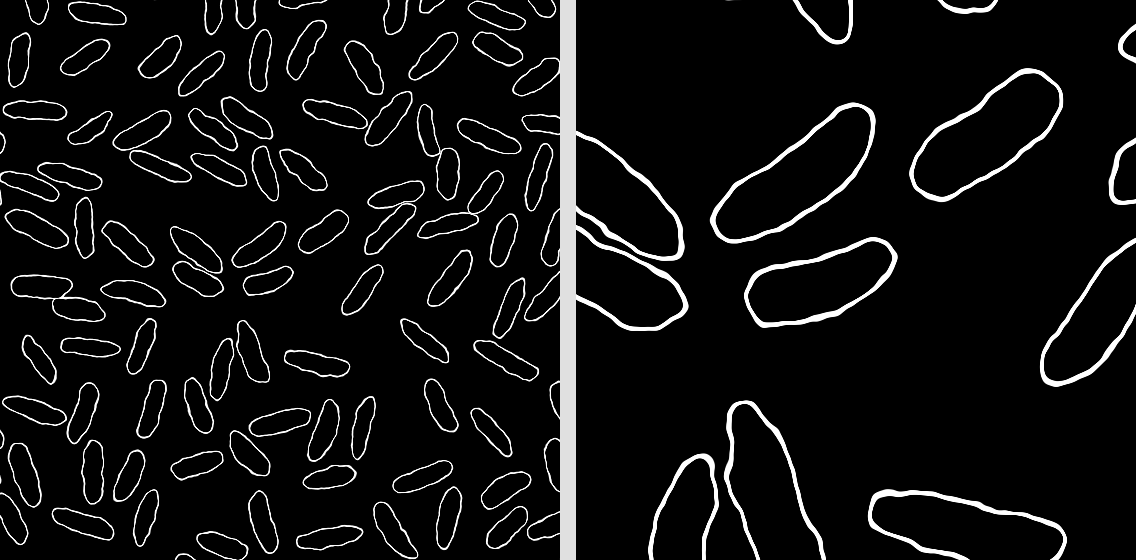
Left, the full canvas; right, a detail of the centre.
Reproduce this pattern procedurally as a Shadertoy shader.

```glsl
// Thin white outlines of scattered rice-like grains on black.
// Grains sit on a jittered grid; each tries a few directions and keeps a free one.
// Their distance fields are merged, so touching grains share one outline.

const vec3 GROUND = vec3(0.0);
const vec3 LINE = vec3(1.0);
const float CELLS = 9.6;          // grid cells per canvas height
const float JITTER = 0.62;        // spread of centres inside a cell
const float HALF_LENGTH = 0.053;
const float HALF_WIDTH = 0.0166;
const float SIZE_SPREAD = 0.16;   // relative size variation
const float LINE_WIDTH = 0.0028;
const float EMPTY_SHARE = 0.04;   // cells without a grain
const float WOBBLE = 0.0032;      // coarse bumps of the rim
const float ROUGHNESS = 0.0011;   // fine bumps of the rim
const float ENOUGH_ROOM = 0.043;  // wanted gap between grain axes
const float REACH = 0.072;        // radius beyond which a grain is skipped
const int TRIES = 7;
const float PI = 3.14159265;

vec2 hash2(vec2 p) {
    vec3 q = fract(vec3(p.xyx) * vec3(0.1031, 0.1030, 0.0973));
    q += dot(q, q.yzx + 33.33);
    return fract((q.xx + q.yz) * q.zy);
}

float gradientNoise(vec2 p) {
    vec2 i = floor(p), f = fract(p);
    vec2 u = f * f * f * (f * (f * 6.0 - 15.0) + 10.0);
    vec2 e = vec2(1.0, 0.0);
    float a = dot(hash2(i + 50.0) * 2.0 - 1.0, f);
    float b = dot(hash2(i + e + 50.0) * 2.0 - 1.0, f - e);
    float c = dot(hash2(i + e.yx + 50.0) * 2.0 - 1.0, f - e.yx);
    float d = dot(hash2(i + 51.0) * 2.0 - 1.0, f - 1.0);
    return mix(mix(a, b, u.x), mix(c, d, u.x), u.y);
}

vec2 centreOf(vec2 cell) {
    return (cell + 0.5 + JITTER * (hash2(cell + 120.0) - 0.5)) / CELLS;
}

// Distance from p to a grain axis through the origin
float axisDistance(vec2 p, vec2 axis) {
    float halfAxis = HALF_LENGTH - 0.6 * HALF_WIDTH;
    return length(p - axis * clamp(dot(p, axis), -halfAxis, halfAxis));
}

vec2 trialAxis(vec2 cell, int k) {
    float angle = PI * (hash2(cell + 310.0).x + 0.382 * float(k));
    return vec2(cos(angle), sin(angle));
}

// Directions of even cells: keep clear of the centres around
vec2 evenAxis(vec2 cell) {
    vec2 centre = centreOf(cell), best = vec2(1.0, 0.0);
    float bestRoom = -1.0;
    for (int k = 0; k < TRIES; k++) {
        vec2 axis = trialAxis(cell, k), side = vec2(1.0, 0.0);
        float room = ENOUGH_ROOM;
        for (int s = 0; s < 4; s++) {
            side = vec2(-side.y, side.x);
            vec2 corner = side + vec2(-side.y, side.x);
            room = min(room, axisDistance(centreOf(cell + side) - centre, axis));
            room = min(room, axisDistance(centreOf(cell + corner) - centre, axis));
        }
        if (room > bestRoom) { bestRoom = room; best = axis; }
    }
    return best;
}

// Directions of odd cells: also keep clear of the even grains beside them
vec2 oddAxis(vec2 cell) {
    vec2 centre = centreOf(cell), best = vec2(1.0, 0.0), side = best;
    vec2 offsets[4], corners[4], axes[4];
    for (int s = 0; s < 4; s++) {
        side = vec2(-side.y, side.x);
        offsets[s] = centreOf(cell + side) - centre;
        corners[s] = centreOf(cell + side + vec2(-side.y, side.x)) - centre;
        axes[s] = evenAxis(cell + side);
    }
    float bestRoom = -1.0;
    for (int k = 0; k < TRIES; k++) {
        vec2 axis = trialAxis(cell, k);
        float room = ENOUGH_ROOM;
        for (int s = 0; s < 4; s++) {
            room = min(room, axisDistance(corners[s], axis));
            for (int t = -2; t <= 2; t++) {
                vec2 onAxis = axis * HALF_LENGTH * 0.45 * float(t);
                room = min(room, axisDistance(onAxis - offsets[s], axes[s]));
            }
        }
        if (room > bestRoom) { bestRoom = room; best = axis; }
    }
    return best;
}

// Signed distance to a grain with unequal, slightly skewed ends
float grainDistance(vec2 p, vec2 cell) {
    vec2 size = vec2(HALF_LENGTH, HALF_WIDTH);
    size *= 1.0 + SIZE_SPREAD * (2.0 * hash2(cell + 530.0) - 1.0);
    vec2 q = p / size;
    vec2 bluntness = mix(vec2(2.2), vec2(5.5), hash2(cell + 710.0));
    vec2 skews = 1.1 * (hash2(cell + 870.0) - 0.5);
    float n = q.x > 0.0 ? bluntness.x : bluntness.y;
    float skew = q.x > 0.0 ? skews.x : skews.y;
    float v = q.y - skew * q.x * q.x;
    float u = max(abs(q.x), 0.0001);
    float field = pow(u, n) + v * v - 1.0;
    vec2 slope = vec2(sign(q.x) * n * pow(u, n - 1.0) - 4.0 * v * skew * q.x, 2.0 * v) / size;
    return field / max(length(slope), 0.001);
}

void mainImage(out vec4 fragColor, in vec2 fragCoord) {
    vec2 p = fragCoord / iResolution.y;
    vec2 bumps = vec2(gradientNoise(p * 48.0), gradientNoise(p * 48.0 + 71.0));
    vec2 warped = p + WOBBLE * 1.6 * bumps;
    vec2 home = floor(p * CELLS);
    float nearest = 1.0;
    for (int y = -1; y <= 1; y++)
    for (int x = -1; x <= 1; x++) {
        vec2 cell = home + vec2(x, y);
        vec2 offset = warped - centreOf(cell);
        if (length(offset) > REACH || hash2(cell + 940.0).x < EMPTY_SHARE) continue;
        vec2 axis = mod(cell.x + cell.y, 2.0) < 0.5 ? evenAxis(cell) : oddAxis(cell);
        vec2 local = vec2(dot(offset, axis), dot(offset, vec2(-axis.y, axis.x)));
        nearest = min(nearest, grainDistance(local, cell));
    }
    nearest += ROUGHNESS * gradientNoise(p * 140.0);
    float blur = 0.45 / iResolution.y;
    float ink = 1.0 - smoothstep(-blur, blur, abs(nearest) - 0.5 * LINE_WIDTH);
    fragColor = vec4(mix(GROUND, LINE, ink), 1.0);
}
```
